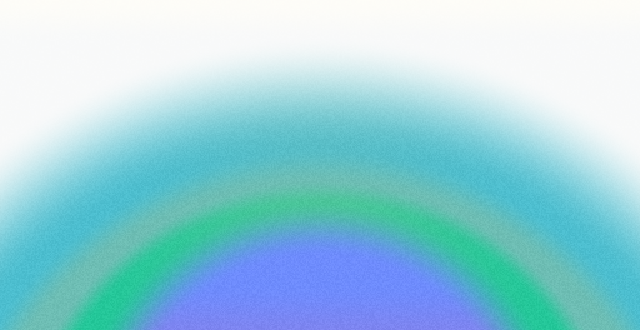
Give the GLSL for this background, as a Shadertoy shader.

```glsl
// A soft dome of blue, green and teal light rising into white, with fine grain.

#define PAPER      vec3(0.973, 0.977, 0.978)
#define CREAM      vec3(0.993, 0.990, 0.972)
#define TEAL       vec3(0.345, 0.745, 0.780)
#define TEAL_SIDE  vec3(0.300, 0.745, 0.812)
#define SAGE       vec3(0.430, 0.743, 0.705)
#define GREEN      vec3(0.290, 0.775, 0.600)
#define GREEN_SIDE vec3(0.140, 0.780, 0.600)
#define BLUE       vec3(0.432, 0.548, 0.992)
#define VIOLET     vec3(0.495, 0.520, 0.940)
#define GRAIN_ROWS 264.0
#define GRAIN      0.045

// Sine-free hash, 0 to 1
float hash(vec2 cell) {
    vec3 q = fract(cell.xyx * 0.1031);
    q += dot(q, q.yzx + 33.33);
    return fract((q.x + q.y) * q.z);
}

// Soft disc: rises from 0 to 1 between two heights measured on the middle axis
float dome(vec2 p, float centreY, float outerTop, float innerTop) {
    float top = centreY + length(p - vec2(0.0, centreY));
    return 1.0 - smoothstep(innerTop, outerTop, top);
}

void mainImage(out vec4 fragColor, in vec2 fragCoord) {
    // Canvas height is 1, x is zero in the middle
    vec2 p = (fragCoord - vec2(0.5 * iResolution.x, 0.0)) / iResolution.y;
    float side = smoothstep(0.0, 0.7, abs(p.x));

    // Paper, warmer along the top
    vec3 color = mix(PAPER, CREAM, smoothstep(0.87, 1.0, p.y));

    // Domes from the outside in, each with its own curvature
    float glow = dome(p, -0.722, 0.891, 0.545);
    color = mix(color, mix(TEAL, TEAL_SIDE, side), glow);
    color = mix(color, SAGE, dome(p, -0.641, 0.550, 0.444));
    color = mix(color, mix(GREEN, GREEN_SIDE, side), dome(p, -0.490, 0.457, 0.379));
    vec3 core = mix(VIOLET, BLUE, smoothstep(-0.02, 0.14, p.y));
    color = mix(color, core, dome(p, -0.364, 0.394, 0.222));

    // Grain, fainter on the paper
    float noise = hash(floor(p * GRAIN_ROWS) + 500.0) - 0.5;
    color += noise * GRAIN * mix(0.1, 1.0, glow);

    fragColor = vec4(clamp(color, 0.0, 1.0), 1.0);
}
```
